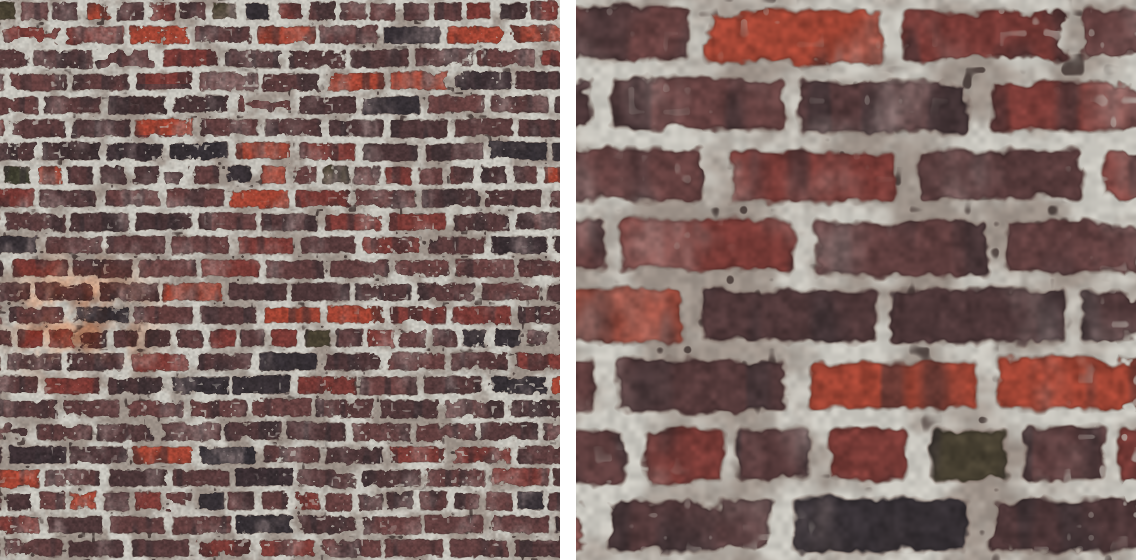
Left, the full canvas; right, a detail of the centre.
Give the GLSL for this texture, as a WebGL 1 fragment shader.

```glsl
precision highp float;
uniform vec2 u_resolution;

float hash(vec2 p) {
  return fract(sin(dot(p, vec2(127.1, 311.7))) * 43758.5453);
}

float noise(vec2 p) {
  vec2 i = floor(p), f = fract(p);
  f = f * f * (3.0 - 2.0 * f);
  return mix(mix(hash(i), hash(i + vec2(1.0, 0.0)), f.x),
             mix(hash(i + vec2(0.0, 1.0)), hash(i + 1.0), f.x), f.y);
}

float fbm(vec2 p) {
  float sum = 0.0, amp = 0.5;
  for (int i = 0; i < 4; i++) {
    sum += amp * noise(p);
    p = p * 2.03 + 17.3;
    amp *= 0.5;
  }
  return sum / 0.9375;
}

float roundBox(vec2 p, vec2 halfSize, float r) {
  vec2 q = abs(p) - halfSize + r;
  return length(max(q, 0.0)) + min(max(q.x, q.y), 0.0) - r;
}

// Fired clay: a tone per brick, scorched bands along it, pale haze and grain
vec3 brickColor(vec2 p, vec2 id, vec2 local, float header) {
  float tone = hash(id + 3.1), fire = hash(id + 8.7), scorch = hash(id + 21.3);
  float upper = smoothstep(0.5, 0.95, p.y);
  vec3 c = mix(vec3(0.28, 0.205, 0.21), vec3(0.40, 0.255, 0.25), tone);
  c = mix(c, vec3(0.48, 0.225, 0.205), 0.85 * step(0.80 - 0.14 * upper, fire));
  c = mix(c, vec3(0.64, 0.27, 0.20), 0.85 * step(0.97 - 0.13 * upper, fire));
  c = mix(c, vec3(0.17, 0.17, 0.19), 0.8 * step(0.91 - 0.10 * header, scorch));
  c = mix(c, vec3(0.25, 0.25, 0.18), 0.8 * header * step(0.94, tone));

  float band = noise(vec2(p.x * 75.0 + id.x * 5.0, id.y * 7.3 + p.y * 14.0));
  float ends = smoothstep(0.25, 0.5, abs(local.x)) * step(0.55, hash(id + 5.5));
  c = mix(c, vec3(0.20, 0.175, 0.185), 0.55 * smoothstep(0.5, 0.85, band + 0.25 * ends));

  float haze = smoothstep(0.48, 0.78, fbm(p * vec2(24.0, 15.0) + id * 1.7));
  haze *= 0.4 + 0.6 * noise(p * vec2(170.0, 60.0));
  c = mix(c, vec3(0.63, 0.55, 0.54), 0.6 * haze);
  return c * (0.80 + 0.28 * noise(p * 190.0) + 0.16 * noise(p * 330.0));
}

// Lime joints: pale, dirtier towards the bottom, stained beside the bricks
vec3 mortarColor(vec2 p, float d) {
  float dirt = fbm(p * 28.0 + 40.0) + 0.13 * (0.5 - p.y);
  vec3 c = mix(vec3(0.80, 0.79, 0.76), vec3(0.62, 0.575, 0.54), smoothstep(0.35, 0.72, dirt));
  c = mix(c, vec3(0.49, 0.42, 0.39), 0.6 * (1.0 - smoothstep(0.0, 0.0025, d)));
  float pits = smoothstep(0.78, 0.92, noise(p * 120.0 + 9.0)) * smoothstep(0.45, 0.65, dirt);
  c = mix(c, vec3(0.24, 0.19, 0.18), 0.8 * pits);
  return c * (0.91 + 0.14 * noise(p * 240.0));
}

void main() {
  vec2 p = gl_FragCoord.xy / u_resolution;
  vec2 q = p + 0.004 * (vec2(noise(p * 8.0), noise(p * 8.0 + 31.0)) - 0.5);

  // 24 courses; every seventh from the top is laid in headers
  float course = (1.0 - q.y) * 24.0;
  float row = floor(course);
  float header = step(mod(row, 7.0), 0.5);
  float count = mix(8.8, 17.6, header);
  float x = q.x * count + 0.45 + 0.5 * mod(row, 2.0) + 0.22 * (hash(vec2(row, 4.0)) - 0.5);
  vec2 id = vec2(floor(x), row);
  vec2 local = vec2(fract(x), 1.0 - fract(course)) - 0.5;

  // Uneven brick sizes and joints
  vec2 pitch = 1.0 / vec2(count, 24.0);
  vec2 halfSize = 0.5 * pitch - vec2(0.0048, 0.0050);
  halfSize -= vec2(0.0035, 0.0018) * pow(hash(id + 12.0), 2.0);
  vec2 shift = (vec2(hash(id + 1.0), hash(id + 2.0)) - 0.5) * vec2(0.005, 0.002);
  float d = roundBox(local * pitch - shift, halfSize, 0.0025);

  // Ragged edges, mortar smears and a few crumbled bricks
  float wear = smoothstep(0.42, 0.68, fbm(p * 7.0 + 5.0) + 0.10 * (p.y - 0.5));
  d += 0.0036 * (noise(p * 105.0) - 0.5) + 0.0028 * (noise(p * 250.0) - 0.5);
  d += (0.008 + 0.030 * wear) * max(0.0, fbm(p * 48.0 + 70.0) - 0.52);
  d += 0.012 * step(0.975, hash(id + 33.0)) * smoothstep(0.3, 0.6, noise(p * 70.0));
  float flecks = smoothstep(0.80, 0.92, noise(p * 150.0 + 13.0)) * wear;

  float soft = max(0.0011, 0.75 / u_resolution.y);
  float brick = 1.0 - smoothstep(-soft, soft, d);
  vec3 clay = brickColor(p, id, local, header);
  clay *= 0.86 + 0.14 * smoothstep(0.0, 0.003, -d);
  clay = mix(clay, vec3(0.72, 0.69, 0.66), 0.75 * flecks);
  vec3 color = mix(mortarColor(p, d), clay, brick);

  // Rust stain low on the left side
  float rust = 1.0 - smoothstep(0.02, 0.16, length((p - vec2(0.14, 0.43)) * vec2(0.8, 1.0)));
  color = mix(color, color * vec3(1.06, 0.80, 0.66), rust * smoothstep(0.3, 0.65, fbm(p * 20.0)));

  gl_FragColor = vec4(color, 1.0);
}
```
